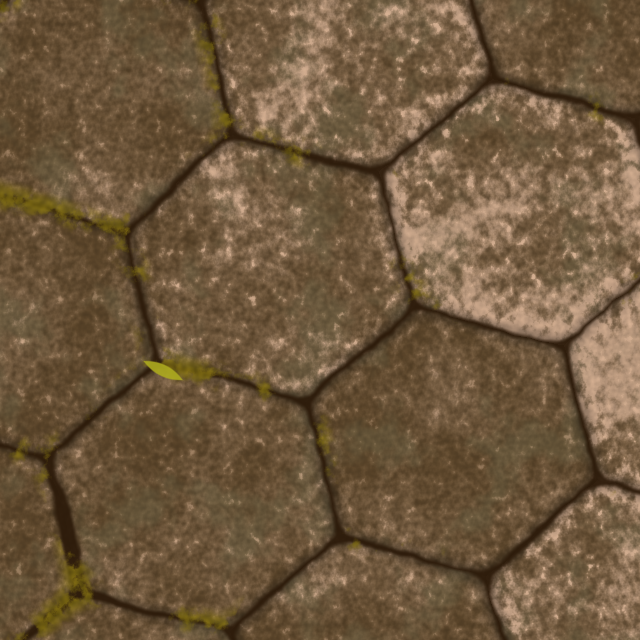
This texture is drawn by a WebGL 2 fragment shader. Its source:

```glsl
#version 300 es
precision highp float;

uniform vec2 u_resolution;
out vec4 fragColor;

const vec2 ORIGIN = vec2(0.421, 0.581);   // centre of tile (0, 0)
const vec2 STEP_A = vec2(0.402, 0.087);   // spacing between neighbouring tiles
const vec2 STEP_B = vec2(0.118, 0.357);
const mat2 HEX = mat2(1.0, 0.0, 0.5, 0.866);
const float TILE_SIZE = 0.393;

const vec3 GROOVE = vec3(0.17, 0.10, 0.035);
const vec3 EARTH = vec3(0.35, 0.265, 0.16);
const vec3 STONE = vec3(0.50, 0.40, 0.295);
const vec3 LICHEN = vec3(0.41, 0.36, 0.25);
const vec3 WORN = vec3(0.77, 0.635, 0.53);
const vec3 MOSS = vec3(0.49, 0.42, 0.07);
const vec3 LEAF = vec3(0.68, 0.67, 0.12);

vec2 gradientAt(vec2 cell) {
    float angle = 6.2832 * fract(sin(dot(cell, vec2(127.1, 311.7))) * 43758.5);
    return vec2(cos(angle), sin(angle));
}

float gradientNoise(vec2 p) {
    vec2 i = floor(p), f = p - i;
    vec2 u = f * f * f * (f * (f * 6.0 - 15.0) + 10.0);
    vec2 x = vec2(1.0, 0.0);
    float low = mix(dot(gradientAt(i), f), dot(gradientAt(i + x), f - x), u.x);
    float high = mix(dot(gradientAt(i + x.yx), f - x.yx), dot(gradientAt(i + 1.0), f - 1.0), u.x);
    return mix(low, high, u.y);
}

float fbm(vec2 p) {
    float sum = 0.0, weight = 1.0;
    for (int i = 0; i < 4; i++) {
        sum += weight * gradientNoise(p);
        p = mat2(1.6, 1.2, -1.2, 1.6) * p + 7.3;
        weight *= 0.55;
    }
    return sum;
}

vec2 nearestCell(vec2 lattice) {
    vec2 base = floor(lattice), best = base;
    float nearest = 9.0;
    for (int i = 0; i < 4; i++) {
        vec2 cell = base + vec2(i & 1, i >> 1);
        float d = length(HEX * (lattice - cell));
        if (d < nearest) { nearest = d; best = cell; }
    }
    return best;
}

// Distance inward from the edge of a hexagon with softened corners
float hexInset(vec2 g) {
    vec3 d = abs(vec3(g.x, dot(g, vec2(0.5, 0.866)), dot(g, vec2(0.5, -0.866))));
    vec3 e = exp(55.0 * (d - 0.5));
    return -log(e.x + e.y + e.z) / 55.0;
}

// How worn and pale each tile is, from 0 to 1
float tileWear(vec2 cell) {
    float diagonal = cell.x + cell.y - 0.8;
    float wear = exp(-0.6 * diagonal * diagonal) * (0.62 + 0.2 * cell.x);
    float dull = mod(cell.x, 2.0) * mod(cell.y, 2.0);
    return clamp(mix(wear, 0.08, dull), 0.0, 1.0);
}

vec3 stoneSurface(vec2 p, vec2 cell, float wear, float inset) {
    vec2 q = p + cell * 5.37;
    float blotch = fbm(q * 7.0);
    float grain = fbm(q * vec2(52.0, 44.0));
    float speck = gradientNoise(q * 125.0);
    float tone = 0.55 * blotch + 0.4 * grain + 0.25 * speck + 0.55 * wear;
    vec3 color = mix(EARTH, STONE, smoothstep(-0.4, 0.75, tone));
    color = mix(color, LICHEN, 0.6 * smoothstep(0.0, 0.5, fbm(q * 9.0 + 31.0)));
    // Scuffed patches, loose flecks and a rubbed rim
    float scuff = smoothstep(0.1, 0.95, 0.8 * blotch + 0.6 * grain + 0.95 * wear - 0.35);
    float fleck = smoothstep(0.4, 0.85, grain + 0.5 * speck) * (0.25 + 0.4 * wear);
    float band = (inset - 0.02) / 0.013;
    float rim = exp(-band * band) * smoothstep(-0.4, 0.6, grain + 0.4 * blotch) * (0.12 + 0.55 * wear);
    color = mix(color, WORN, clamp(0.8 * scuff + fleck + rim, 0.0, 0.9));
    return color * (1.0 + 0.12 * speck + 0.1 * grain);
}

float leafMask(vec2 p, vec2 center, vec2 direction, vec2 size, float pixel) {
    vec2 d = p - center;
    float along = dot(d, direction) / size.x;
    float across = abs(dot(d, vec2(-direction.y, direction.x)));
    return smoothstep(pixel, -pixel, across - size.y * (1.0 - along * along));
}

void main() {
    vec2 p = gl_FragCoord.xy / u_resolution.y;
    float pixel = 1.0 / u_resolution.y;

    // Slightly uneven hexagonal paving
    vec2 wobble = vec2(gradientNoise(p * 7.0), gradientNoise(p * 7.0 + 19.0)) * 0.010;
    wobble += vec2(gradientNoise(p * 38.0), gradientNoise(p * 38.0 + 43.0)) * 0.0035;
    vec2 lattice = inverse(mat2(STEP_A, STEP_B)) * (p + wobble - ORIGIN);
    vec2 cell = nearestCell(lattice);
    float inset = hexInset(HEX * (lattice - cell)) * TILE_SIZE;
    float wear = tileWear(cell);
    vec3 color = stoneSurface(p, cell, wear, inset);

    // Rounded shoulders and dark joints of varying width
    color *= mix(0.7, 1.0, smoothstep(0.0, 0.022, inset));
    vec2 toGap = p - vec2(0.085, 0.15);
    float halfWidth = 0.0036 + 0.0035 * gradientNoise(p * 9.0 + 3.0) + 0.009 * exp(-90.0 * dot(toGap, toGap));
    float soft = 0.0025 + pixel;
    float joint = 1.0 - smoothstep(halfWidth - soft, halfWidth + soft, inset);
    color = mix(color, GROOVE, 0.9 * joint);

    // Moss creeping from the joints, thickest on the left
    float damp = 0.85 - 0.9 * smoothstep(-0.1, 0.9, p.x) + (cell.x < 0.0 ? 0.12 : 0.0);
    float growth = fbm(p * 8.0 + 11.0) + 0.35 * fbm(p * 50.0) + 0.5 * damp - 0.45;
    float moss = smoothstep(0.0, 0.4, growth) * (1.0 - smoothstep(0.004, 0.032, inset));
    color = mix(color, MOSS * (1.0 + 0.35 * gradientNoise(p * 90.0)), 0.8 * moss);

    // One fallen leaf
    float leaf = leafMask(p, vec2(0.255, 0.421), vec2(0.9, -0.436), vec2(0.034, 0.009), pixel);
    color = mix(color, LEAF, 0.9 * leaf);
    fragColor = vec4(clamp(color, 0.0, 1.0), 1.0);
}
```
